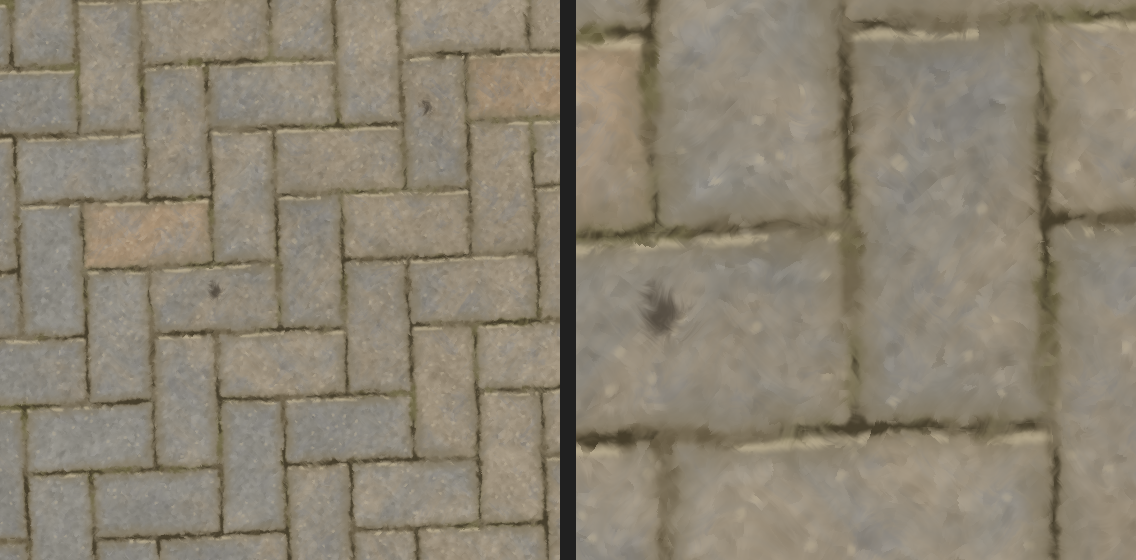
Left: the whole. Right: its middle third, enlarged.
This texture is drawn by a WebGL 2 fragment shader. Its source:

```glsl
#version 300 es
precision highp float;
uniform vec2 u_resolution;
out vec4 fragColor;

float hash(vec2 p) {
  vec3 q = fract(p.xyx * vec3(0.1031, 0.1030, 0.0973));
  q += dot(q, q.yzx + 33.33);
  return fract((q.x + q.y) * q.z);
}

// Cellular noise: distance to the nearest point, and that point's random value
vec2 cells(vec2 p) {
  vec2 base = floor(p), nearest = vec2(9.0, 0.0);
  for (int y = -1; y <= 1; y++)
    for (int x = -1; x <= 1; x++) {
      vec2 id = base + vec2(x, y);
      vec2 point = id + vec2(hash(id), hash(id + 71.7));
      float dist = distance(p, point);
      if (dist < nearest.x) nearest = vec2(dist, hash(id + 19.3));
    }
  return nearest;
}

// Layered, warped sines, roughly -1 to 1
float mottle(vec2 p) {
  float sum = 0.0, amp = 0.5;
  for (int i = 0; i < 5; i++) {
    p += 0.7 * sin(p.yx * 1.3 + float(i) * 2.1);
    sum += amp * sin(p.x) * cos(p.y + 0.6 * sin(p.x * 0.7));
    p = mat2(1.2, 1.5, -1.5, 1.2) * p + 3.7;
    amp *= 0.65;
  }
  return sum;
}

// Herringbone of 2 by 1 bricks: corner in xy, size in zw
vec4 brickAt(vec2 p) {
  vec2 cell = floor(p);
  float k = mod(cell.x - cell.y, 4.0);
  if (k < 1.5) return vec4(cell - vec2(step(0.5, k), 0.0), 2.0, 1.0);
  return vec4(cell - vec2(0.0, step(k, 2.5)), 1.0, 2.0);
}

void main() {
  vec2 uv = gl_FragCoord.xy / u_resolution;

  // Slightly turned grid, y pointing down, with hand-laid wobble
  vec2 p = vec2(uv.x - 0.488, 0.772 - uv.y);
  p = vec2(p.x - 0.0355 * p.y, p.y + 0.0355 * p.x) / vec2(0.1156, 0.1205);
  p += 0.022 * vec2(mottle(p * 1.7), mottle(p * 1.7 + 40.0));
  p += 0.014 * vec2(mottle(p * 6.0 + 9.0), mottle(p * 6.0 + 23.0));

  vec4 brick = brickAt(p);
  vec2 local = p - brick.xy, halfSize = 0.5 * brick.zw;
  vec2 q = abs(local - halfSize) - halfSize + 0.07;
  float edge = 0.07 - length(max(q, 0.0)) - min(max(q.x, q.y), 0.0);
  float tone = hash(brick.xy + 50.0), warmth = hash(brick.xy + 131.0);

  // Noise at several scales
  float broad = mottle(p * 2.6 + tone * 40.0);
  float medium = mottle(p * 6.5 + warmth * 30.0);
  float patches = mottle(uv * 17.0 + 5.0);
  vec2 grain = cells(uv * 75.0 + 0.5 * medium);
  vec2 fine = cells(uv * 120.0 + 0.4 * medium);
  float dust = (grain.y - 0.5) * smoothstep(0.8, 0.1, grain.x);
  float grit = (fine.y - 0.5) * smoothstep(0.8, 0.1, fine.x);

  // Brick face: grey to tan, warmer toward the upper right
  float tan_ = 0.48 + 0.5 * (tone - 0.5) + 0.75 * (uv.x - 0.5) + 0.45 * (uv.y - 0.5) + 0.5 * broad;
  vec3 color = mix(vec3(0.55, 0.54, 0.51), vec3(0.615, 0.565, 0.485), smoothstep(0.0, 1.0, tan_));
  float accent = step(length(abs(brick.xy) - vec2(3.0, 1.0)), 0.5);
  color = mix(color, vec3(0.655, 0.55, 0.43), accent * (0.6 + 0.3 * broad));
  color = mix(color, vec3(0.49, 0.48, 0.47), 0.45 * smoothstep(0.1, 0.7, medium - 0.4 * broad));
  color += 0.03 * medium + 0.07 * dust + 0.06 * grit + 0.04 * (warmth - 0.5);
  color += 0.025 * patches * vec3(1.0, 0.95, 0.8);

  // Pale sand specks
  float speck = smoothstep(0.5, 0.1, fine.x) * step(0.95, fine.y);
  color = mix(color, vec3(0.72, 0.67, 0.56), 0.4 * speck);

  // Dark ragged pits on two bricks
  float pitted = step(min(distance(brick.xy, vec2(2.0, -1.0)), distance(brick.xy, vec2(-2.0, 2.0))), 0.5);
  vec2 pitOffset = local - mix(vec2(0.36, 0.8), vec2(1.05, 0.42), step(1.5, brick.z));
  float pit = smoothstep(0.15, 0.02, length(pitOffset) + 0.1 * medium);
  color = mix(color, vec3(0.29, 0.26, 0.22), 0.8 * pit * pitted);

  // Olive dirt creeping in from the joints
  float rough = edge + 0.02 * medium + 0.035 * dust + 0.02 * grit;
  float dirt = smoothstep(0.22, 0.02, rough + 0.07 * broad);
  color = mix(color, vec3(0.515, 0.47, 0.375), 0.7 * dirt);

  // Broken sunlit rim along the upper edges
  float rim = smoothstep(0.02, 0.05, local.y) * smoothstep(0.11, 0.06, local.y) * smoothstep(0.01, 0.08, local.x);
  rim *= smoothstep(-0.15, 0.4, mottle(p * 5.0 + 60.0) + 0.7 * (uv.y - 0.4) + 0.8 * dust);
  color = mix(color, vec3(0.75, 0.70, 0.58), 0.7 * rim);

  // Joint: soft sandy bed with moss, fading out in places
  vec3 bed = mix(vec3(0.44, 0.395, 0.305), vec3(0.44, 0.415, 0.28), smoothstep(0.0, 0.6, patches));
  float filled = 0.45 + 0.45 * smoothstep(-0.4, 0.3, mottle(p * 3.1 + 17.0));
  color = mix(color, bed + 0.12 * dust + 0.1 * grit, filled * smoothstep(0.075, 0.015, rough));

  // Dark core that comes and goes
  float depth = smoothstep(-0.3, 0.5, mottle(p * 3.7 + 80.0) + 0.4 * (0.55 - uv.y) + 0.6 * dust + 0.4 * grit);
  color = mix(color, vec3(0.25, 0.22, 0.15), 0.85 * depth * smoothstep(0.042, 0.004, rough));

  fragColor = vec4(clamp(color, 0.0, 1.0), 1.0);
}
```
